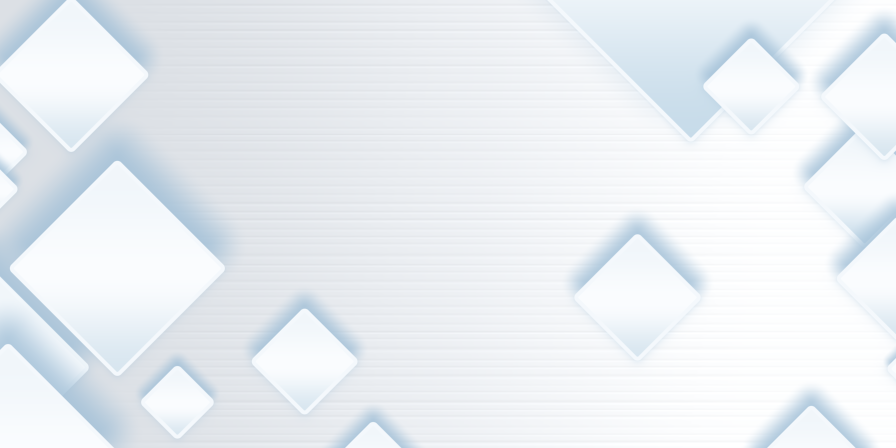
This background is drawn by a Shadertoy shader. Its source:

```glsl
#define CORNER 0.012
#define RIM_WIDTH 0.009
#define SHADOW_LIFT 0.22
#define SHADOW_BLUR 0.23
#define SHADOW_ALPHA 0.85
#define LINE_ROWS 52.0
#define LINE_STRENGTH 0.028

const vec3 GREY = vec3(0.862, 0.878, 0.898);
const vec3 PALE = vec3(0.940, 0.950, 0.963);
const vec3 WHITE = vec3(0.992, 0.995, 0.998);
const vec3 SHADOW = vec3(0.640, 0.755, 0.845);
const vec3 FACE_TOP = vec3(0.945, 0.966, 0.982);
const vec3 FACE_MID = vec3(0.980, 0.988, 0.996);
const vec3 FRONT_LOW = vec3(0.845, 0.900, 0.938);
const vec3 BACK_LOW = vec3(0.780, 0.860, 0.915);
const vec3 RIM = vec3(0.955, 0.974, 0.988);

// Diamonds as centre and radius, in canvas heights
const vec3 BACK[4] = vec3[4](
    vec3(1.542, 1.210, 0.526), vec3(1.930, 0.583, 0.135),
    vec3(-0.026, 0.661, 0.086), vec3(-0.029, 0.180, 0.227));
const vec3 FRONT[13] = vec3[13](
    vec3(-0.039, 0.578, 0.078), vec3(0.262, 0.401, 0.240),
    vec3(0.159, 0.833, 0.172), vec3(0.018, -0.016, 0.248),
    vec3(0.396, 0.102, 0.081), vec3(0.680, 0.193, 0.118),
    vec3(0.833, -0.047, 0.105), vec3(1.423, 0.336, 0.141),
    vec3(1.677, 0.807, 0.107), vec3(2.005, 0.378, 0.137),
    vec3(1.974, 0.784, 0.141), vec3(1.811, -0.036, 0.130),
    vec3(2.044, 0.177, 0.063));

float hash(float n) {
    return fract(sin(n * 127.1) * 4375.85);
}

// One-dimensional gradient noise
float gradientNoise(float x) {
    float cell = floor(x), f = x - cell;
    float left = (hash(cell) * 2.0 - 1.0) * f;
    float right = (hash(cell + 1.0) * 2.0 - 1.0) * (f - 1.0);
    return mix(left, right, f * f * f * (f * (f * 6.0 - 15.0) + 10.0));
}

float roundedDiamond(vec2 p, float radius, float corner) {
    vec2 q = abs(vec2(p.x + p.y, p.x - p.y)) * 0.7071;
    q -= (radius + 0.414 * corner) * 0.7071 - corner;
    return length(max(q, 0.0)) + min(max(q.x, q.y), 0.0) - corner;
}

// Each row has a thin dark line with a light line below it
float rowLines(float y) {
    float row = y * LINE_ROWS + gradientNoise(y * 23.0);
    float offset = fract(row) - 0.5;
    float dark = exp(-pow(offset * 8.0, 2.0));
    float light = exp(-pow((offset + 0.25) * 8.0, 2.0));
    float strength = 0.25 + 0.75 * hash(floor(row) + 3.0);
    return (0.8 * light - dark) * strength;
}

vec3 backdrop(vec2 p) {
    float x = p.x + 0.12 * (0.5 - p.y);
    vec3 color = mix(GREY, PALE, smoothstep(0.15, 1.3, x));
    color = mix(color, WHITE, smoothstep(1.0, 1.75, x));
    float fade = smoothstep(0.15, 0.6, p.x) * (1.0 - 0.5 * smoothstep(1.5, 1.9, p.x));
    return color + LINE_STRENGTH * fade * rowLines(p.y);
}

vec3 paintDiamond(vec3 color, vec2 p, vec3 shape, vec3 low, float pixel) {
    vec2 q = p - shape.xy;
    float r = shape.z;

    // Raised soft shadow and a thin contact shadow
    float lifted = roundedDiamond(q - vec2(0.0, SHADOW_LIFT * r), r, 0.2 * r);
    float shade = 1.0 - smoothstep(-SHADOW_BLUR * r, SHADOW_BLUR * r, lifted);
    float d = roundedDiamond(q, r, CORNER);
    shade = max(shade * SHADOW_ALPHA, 0.25 * exp(-max(d, 0.0) / 0.008));
    color = mix(color, SHADOW, shade);

    // Shaded face inside a bright rim
    float height = q.y / r;
    vec3 face = mix(FACE_MID, FACE_TOP, smoothstep(0.0, 0.8, height));
    face = mix(face, low, smoothstep(0.08, 1.0, -height));
    face = mix(face, RIM, smoothstep(-pixel, pixel, d + RIM_WIDTH));
    return mix(color, face, 1.0 - smoothstep(-pixel, pixel, d));
}

void mainImage(out vec4 fragColor, in vec2 fragCoord) {
    vec2 p = fragCoord / iResolution.y;
    p.x += 1.0 - 0.5 * iResolution.x / iResolution.y;
    float pixel = 0.75 / iResolution.y;

    vec3 color = backdrop(p);
    for (int i = 0; i < 4; i++) color = paintDiamond(color, p, BACK[i], BACK_LOW, pixel);
    for (int i = 0; i < 13; i++) color = paintDiamond(color, p, FRONT[i], FRONT_LOW, pixel);
    fragColor = vec4(clamp(color, 0.0, 1.0), 1.0);
}
```
